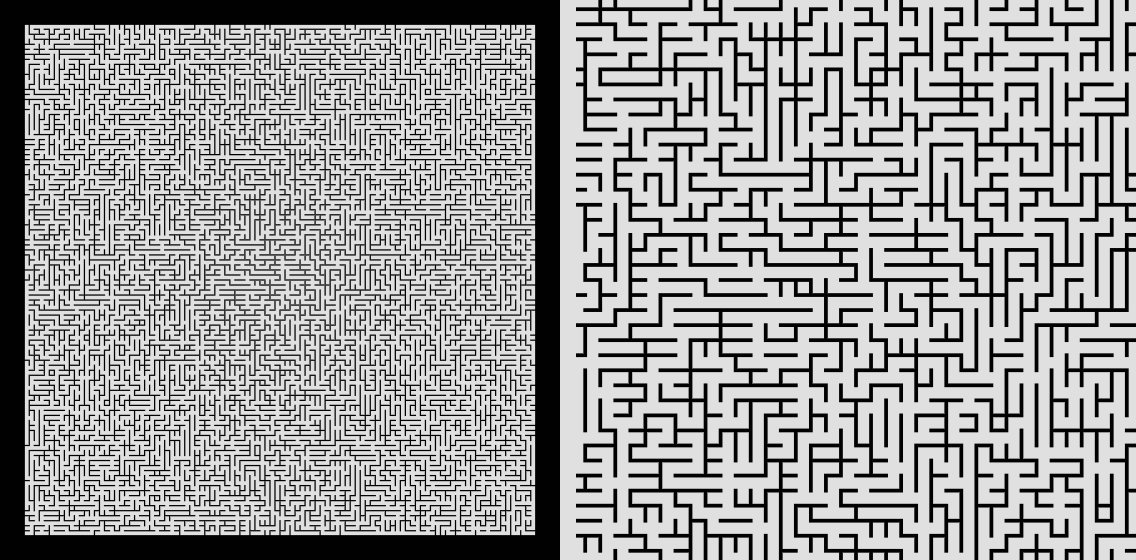
Left, the full canvas; right, a detail of the centre.
Reproduce this pattern procedurally as a WebGL 1 fragment shader.

```glsl
precision highp float;
// Dense rectangular maze: thin black walls on pale grey, framed by a black margin.

uniform vec2 u_resolution;

const float CELLS = 102.0;        // corridors along each side
const float MARGIN = 0.0433;      // black frame, in canvas units
const float WALL_WIDTH = 0.25;    // in cells
const float PATCH_SIZE = 5.0;     // posts sharing a preferred direction
const float PATCH_FOLLOW = 0.28;  // chance that a post obeys its patch
const vec3 FLOOR_COLOR = vec3(0.88);
const vec3 WALL_COLOR = vec3(0.004);
const float QUARTER_TURN = 1.5707963;

float hash(vec2 p) {
  return fract(sin(dot(p, vec2(127.1, 311.7))) * 43758.5453);
}

// Unit grid step for direction index 0..3 (right, up, left, down).
vec2 gridStep(float index) {
  float angle = index * QUARTER_TURN;
  return floor(vec2(cos(angle), sin(angle)) + 0.5);
}

// First choice of the direction in which a post grows its wall.
vec2 rawDirection(vec2 post) {
  vec2 area = floor(post / PATCH_SIZE);
  bool follows = hash(post + 37.7) < PATCH_FOLLOW;
  float pick = follows ? hash(area + 211.3) : hash(post + 5.1);
  return gridStep(floor(pick * 4.0));
}

// Final direction: doubled walls and closed cells are undone by
// turning the even posts around; frame posts grow nothing.
vec2 wallDirection(vec2 post) {
  vec2 edge = min(post, CELLS - post);
  if (min(edge.x, edge.y) < 0.5) return vec2(0.0);
  vec2 direction = rawDirection(post);
  vec2 walker = post;
  for (int i = 0; i < 4; i++) walker += rawDirection(walker);
  bool even = mod(post.x + post.y, 2.0) < 0.5;
  return (even && distance(walker, post) < 0.5) ? -direction : direction;
}

// Share of a square pixel at p that lies inside the box lo..hi.
float boxCoverage(vec2 p, vec2 lo, vec2 hi, float pixel) {
  vec2 overlap = min(p + 0.5 * pixel, hi) - max(p - 0.5 * pixel, lo);
  overlap = clamp(overlap / pixel, 0.0, 1.0);
  return overlap.x * overlap.y;
}

// Walls meeting at the post nearest to p.
float wallCoverage(vec2 p, float pixel) {
  vec2 post = floor(p + 0.5);
  vec2 local = p - post;
  vec2 ownDirection = wallDirection(post);
  float halfWall = 0.5 * WALL_WIDTH;
  float wall = 0.0;
  for (int i = 0; i < 4; i++) {
    vec2 toward = gridStep(float(i));
    vec2 neighbour = wallDirection(post + toward);
    bool built = distance(ownDirection, toward) < 0.5
              || distance(neighbour, -toward) < 0.5;
    if (built) {
      vec2 lo = min(toward, 0.0) - halfWall;
      vec2 hi = max(toward, 0.0) + halfWall;
      wall = max(wall, boxCoverage(local, lo, hi, pixel));
    }
  }
  return wall;
}

void main() {
  float side = min(u_resolution.x, u_resolution.y);
  vec2 uv = (gl_FragCoord.xy - 0.5 * u_resolution) / side + 0.5;

  // Canvas to maze units, one unit per cell.
  float scale = CELLS / (1.0 - 2.0 * MARGIN);
  vec2 p = (uv - MARGIN) * scale;
  float pixel = scale / side;

  // Floor inside the frame, minus the walls.
  float inset = 0.5 * WALL_WIDTH;
  float inside = boxCoverage(p, vec2(inset), vec2(CELLS - inset), pixel);
  float light = inside * (1.0 - wallCoverage(p, pixel));

  gl_FragColor = vec4(mix(WALL_COLOR, FLOOR_COLOR, light), 1.0);
}
```
